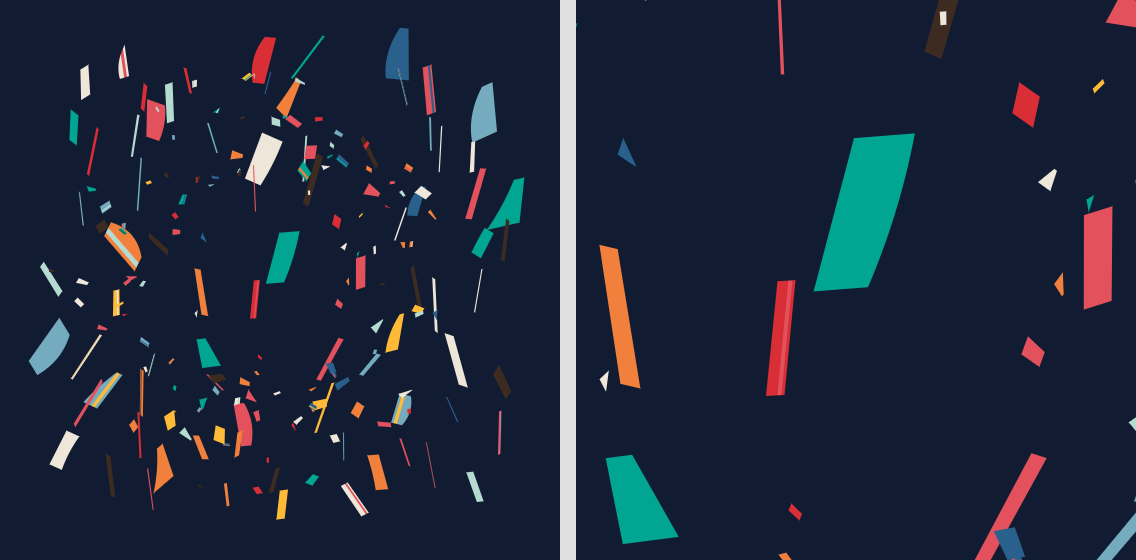
Left: the whole. Right: its middle third, enlarged.
Write a WebGL 2 fragment shader that draws this background.

```glsl
#version 300 es
precision highp float;

uniform vec2 u_resolution;
out vec4 fragColor;

const int LARGE_COUNT = 21;
const int BAR_COUNT = 58;
const int CHIP_COUNT = 110;
const float FIELD_HALF = 0.42;      // half width of the scattered area
const float CORNER_PULL = 0.13;     // rounds the corners of the area
const float CENTRE_PUSH = 0.3;      // thins out the middle
const float TILT_RANGE = 1.5;       // lean away from vertical, radians
const float TILT_SCALE = 4.5;       // frequency of the lean field
const float STRIPE_CHANCE = 0.2;
const float TAU = 6.2831853;

const vec3 NAVY = vec3(0.067, 0.110, 0.196);
const vec3 PALETTE[10] = vec3[10](
    vec3(0.93, 0.90, 0.85),   // cream
    vec3(0.71, 0.86, 0.82),   // mint
    vec3(0.46, 0.67, 0.75),   // sky
    vec3(0.16, 0.38, 0.55),   // blue
    vec3(0.00, 0.65, 0.57),   // teal
    vec3(1.00, 0.73, 0.22),   // yellow
    vec3(0.95, 0.50, 0.24),   // orange
    vec3(0.89, 0.32, 0.36),   // coral
    vec3(0.85, 0.18, 0.21),   // red
    vec3(0.24, 0.17, 0.13));  // brown

// Three random values from a shard index and a salt
vec3 hash3(int index, int salt) {
    uvec3 v = uvec3(index, salt, index + 31 * salt) * 1664525u + 1013904223u;
    for (int i = 0; i < 2; i++) {
        v.x += v.y * v.z;
        v.y += v.z * v.x;
        v.z += v.x * v.y;
        v ^= v >> 16u;
    }
    return vec3(v >> 8u) / 16777216.0;
}

vec2 gradientAt(vec2 cell) {
    float angle = TAU * hash3(int(cell.x) + 64, int(cell.y) + 97).x;
    return vec2(cos(angle), sin(angle));
}

float gradientNoise(vec2 p) {
    vec2 i = floor(p), f = p - i;
    vec2 u = f * f * f * (f * (f * 6.0 - 15.0) + 10.0);
    vec2 e = vec2(0.0, 1.0);
    return mix(
        mix(dot(gradientAt(i), f), dot(gradientAt(i + e.yx), f - e.yx), u.x),
        mix(dot(gradientAt(i + e.xy), f - e.xy), dot(gradientAt(i + e.yy), f - e.yy), u.x), u.y);
}

// Sheared quad whose upper side may taper to a point or bend
float shardDistance(vec2 q, vec2 halfSize, float taper, float bulge, float skew) {
    float t = q.x / halfSize.x;
    float slope = halfSize.y / halfSize.x * (0.5 * taper + 2.0 * bulge * t);
    float upper = q.y - halfSize.y * (1.0 - taper * (0.5 + 0.5 * t) - bulge * t * t);
    float ends = (abs(q.x + skew * q.y) - halfSize.x) / sqrt(1.0 + skew * skew);
    return max(max(upper / sqrt(1.0 + slope * slope), -q.y - halfSize.y), ends);
}

// Even spread over a rounded square with a thinner middle
vec2 spreadCentre(int index, vec2 jitter) {
    vec2 q = fract(float(index) * vec2(0.75488, 0.56984) + 0.37 + 0.09 * jitter) * 2.0 - 1.0;
    q *= 1.0 + CENTRE_PUSH * max(0.0, 1.0 - dot(q, q));
    q *= 1.0 - CORNER_PULL * q.x * q.x * q.y * q.y;
    return 0.5 + FIELD_HALF * q;
}

// Loose ring for the chips
vec2 ringCentre(vec3 r) {
    float radius = mix(0.10, 0.40, 0.5 * (r.y + r.z));
    return vec2(0.46, 0.50) + radius * vec2(cos(TAU * r.x), sin(TAU * r.x));
}

void main() {
    float side = min(u_resolution.x, u_resolution.y);
    vec2 uv = (gl_FragCoord.xy - 0.5 * u_resolution) / side + 0.5;
    float pixel = 1.0 / side;
    vec3 colour = NAVY;

    for (int i = 0; i < LARGE_COUNT + BAR_COUNT + CHIP_COUNT; i++) {
        bool isLarge = i < LARGE_COUNT;
        bool isChip = i >= LARGE_COUNT + BAR_COUNT;
        vec3 place = hash3(i, 1), form = hash3(i, 2);
        vec2 centre = isChip ? ringCentre(place) : spreadCentre(i, place.xy);

        // Size by kind
        float len = isLarge ? mix(0.025, 0.05, form.x)
                  : isChip ? mix(0.004, 0.014, form.x * form.x) : mix(0.02, 0.05, form.x);
        float width = isLarge ? len * mix(0.32, 0.62, form.y)
                    : isChip ? len * mix(0.3, 0.85, form.y) : mix(0.001, 0.0085, form.y * form.y);
        vec2 offset = uv - centre;
        if (dot(offset, offset) > 4.0 * len * len + 0.0001) continue;

        // Shape and direction
        vec3 bend = hash3(i, 3), tint = hash3(i, 4);
        bool isBar = !isLarge && !isChip;
        float taper = isBar ? 0.3 * bend.x : bend.x * mix(0.5, 2.0, step(0.5, form.z));
        float bulge = isLarge ? mix(-0.25, 0.7, bend.y) : 0.0;
        float skew = (bend.z - 0.5) * (isBar ? 1.6 : 0.9);
        float lean = TILT_RANGE * gradientNoise(centre * TILT_SCALE) + 0.3 * (place.z - 0.5);
        float angle = 0.25 * TAU + (isChip ? TAU * form.z : lean);
        if (form.z < 0.5) angle += 0.5 * TAU;
        vec2 axis = vec2(cos(angle), sin(angle));
        vec2 q = vec2(dot(offset, axis), dot(offset, vec2(-axis.y, axis.x)));
        float d = shardDistance(q, vec2(len, width), taper, bulge, skew);

        // Fill, sometimes split by a lengthwise stripe
        vec3 fill = PALETTE[int(tint.x * 10.0)];
        float stripe = clamp(0.5 - (abs(q.y + 0.45 * width) - 0.22 * width) / pixel, 0.0, 1.0);
        fill = mix(fill, PALETTE[int(tint.y * 10.0)], stripe * step(tint.z, STRIPE_CHANCE));
        colour = mix(colour, fill, clamp(0.5 - d / pixel, 0.0, 1.0));
    }
    fragColor = vec4(colour, 1.0);
}
```
